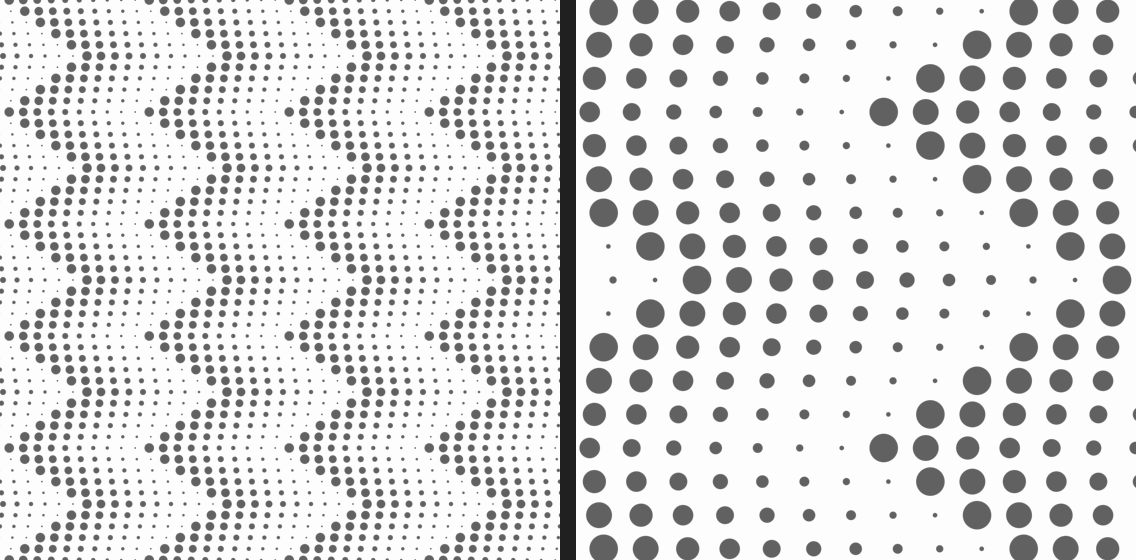
Left, the full canvas; right, a detail of the centre.
Write a Shadertoy shader that draws this pattern.

```glsl
// Halftone zigzag: rows of dots that shrink to the right, each row shifted along a chevron.

const vec2  REPEATS      = vec2(4.0, 5.0);   // chevrons across and down
const float DOTS         = 10.0;             // dots per repeat, both ways
const float FIRST_DOT    = 0.66;             // left tip position, in dot columns
const float ROW_SHIFT    = 1.111;            // sideways step per row, in dot columns
const float RADIUS_LARGE = 0.00848;          // radii in canvas heights
const float RADIUS_SMALL = 0.00135;
const float EDGE_PIXELS  = 0.8;              // half width of the smoothed edge
const vec3  PAPER        = vec3(0.993);
const vec3  INK          = vec3(0.382);

// Triangle wave over the rows: 0 at the left tips, DOTS / 2 at the right tips.
float zigzag(float row) {
    float halfPeriod = 0.5 * DOTS;
    return halfPeriod - abs(mod(row, DOTS) - halfPeriod);
}

// Signed distance to the dot whose cell holds uv.
float dotDistance(vec2 uv) {
    vec2 grid = uv * REPEATS * DOTS;
    float row = floor(grid.y + 0.5);
    grid.x -= FIRST_DOT + ROW_SHIFT * zigzag(row);

    float column = floor(grid.x + 0.5);
    vec2 local = (grid - vec2(column, row)) / (REPEATS * DOTS);

    float shrink = mod(column, DOTS) / (DOTS - 1.0);
    return length(local) - mix(RADIUS_LARGE, RADIUS_SMALL, shrink);
}

void mainImage(out vec4 fragColor, in vec2 fragCoord) {
    vec2 uv = fragCoord / iResolution.xy;
    float edge = EDGE_PIXELS / iResolution.y;
    float ink = 1.0 - smoothstep(-edge, edge, dotDistance(uv));
    fragColor = vec4(mix(PAPER, INK, ink), 1.0);
}
```
